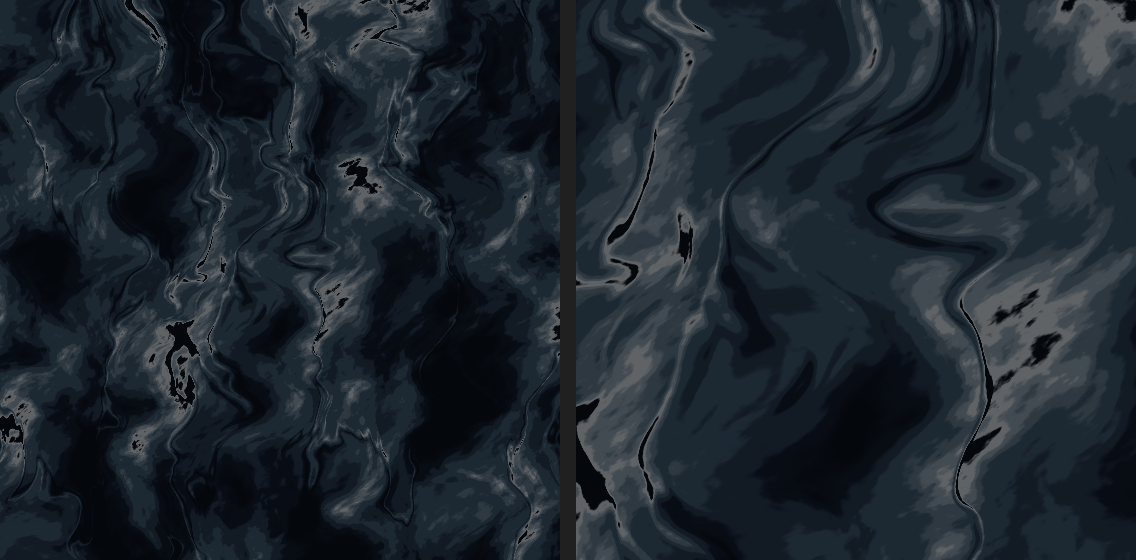
Left, the full canvas; right, a detail of the centre.
Give the GLSL for this texture, as a three.js fragment shader.

```glsl
// Dark blue marble: leaning upright bands from layered sines, bent by a noise
// warp, roughened with layered noise and paired dark and pale veins.
// The summed height is cut into soft tone steps; the highest spots turn black.

varying vec2 vUv;

const vec3 BLACK = vec3(0.016, 0.026, 0.045);
const vec3 NIGHT = vec3(0.033, 0.052, 0.083);
const vec3 NAVY  = vec3(0.070, 0.100, 0.140);
const vec3 SLATE = vec3(0.110, 0.160, 0.200);
const vec3 STEEL = vec3(0.180, 0.220, 0.250);
const vec3 ASH   = vec3(0.260, 0.290, 0.320);
const vec3 PALE  = vec3(0.375, 0.390, 0.400);

const float BAND_LEAN   = 0.22;            // sideways drift of bands with height
const float BEND_LARGE  = 0.050;           // warp distances, in canvas widths
const float BEND_SMALL  = 0.020;
const vec2  PATCH_FREQ  = vec2(5.0, 3.2);
const vec2  DETAIL_FREQ = vec2(14.0, 7.5);
const vec2  VEIN_FREQ   = vec2(8.0, 2.6);
const vec2  GRAIN_FREQ  = vec2(34.0, 80.0);
const float GRAIN_ANGLE = 0.62;
const float VEIN_WIDTH  = 0.045;
const float TONE_SOFT   = 0.13;            // half width of each tone step

float hash(vec2 cell) {
  vec3 h = fract(cell.xyx * vec3(0.1031, 0.1030, 0.0973));
  h += dot(h, h.yzx + 33.33);
  return fract((h.x + h.y) * h.z);
}

// Smooth lattice noise in -1..1
float noise(vec2 p) {
  vec2 cell = floor(p);
  vec2 f = fract(p);
  f = f * f * (3.0 - 2.0 * f);
  float low  = mix(hash(cell), hash(cell + vec2(1.0, 0.0)), f.x);
  float high = mix(hash(cell + vec2(0.0, 1.0)), hash(cell + vec2(1.0)), f.x);
  return 2.0 * mix(low, high, f.y) - 1.0;
}

mat2 rotation(float angle) {
  float c = cos(angle);
  float s = sin(angle);
  return mat2(c, -s, s, c);
}

// Layered noise, turned between octaves to hide the lattice
float layered(vec2 p) {
  mat2 turn = 2.07 * rotation(0.65);
  float sum = 0.0;
  float amplitude = 1.0;
  for (int i = 0; i < 5; i++) {
    sum += amplitude * noise(p);
    p = turn * p + 17.3;
    amplitude *= 0.53;
  }
  return sum;
}

// Wriggling displacement, strongest sideways
vec2 bend(vec2 p) {
  vec2 a = p * vec2(8.0, 11.0) + 40.0;
  vec2 large = vec2(noise(a), 0.7 * noise(a + 31.7));
  vec2 b = (p + BEND_LARGE * large) * vec2(19.0, 25.0) + 70.0;
  vec2 small = vec2(noise(b), 0.8 * noise(b + 53.1));
  return BEND_LARGE * large + BEND_SMALL * small;
}

// Broad upright bands
float bands(vec2 p) {
  float x = p.x - BAND_LEAN * p.y;
  float wave = 0.50 * sin(28.0 * x + 1.3 * sin(5.0 * p.y + 0.8) + 0.6);
  wave += 0.35 * sin(17.0 * x + 4.5 * p.y + 2.4);
  wave += 0.35 * sin(43.0 * x - 6.0 * p.y + 1.5 * sin(9.0 * p.y) + 4.0);
  return wave;
}

float bump(float x) {
  return exp(-x * x);
}

float stepTone(float edge, float height) {
  return smoothstep(edge - TONE_SOFT, edge + TONE_SOFT, height);
}

vec3 tone(float height) {
  vec3 color = mix(BLACK, NIGHT, smoothstep(-1.6, -0.5, height));
  color = mix(color, NAVY,  stepTone(-0.44, height));
  color = mix(color, SLATE, stepTone(0.15, height));
  color = mix(color, STEEL, stepTone(0.95, height));
  color = mix(color, ASH,   stepTone(1.40, height));
  color = mix(color, PALE,  stepTone(1.80, height));
  return mix(color, BLACK,  stepTone(2.25, height));
}

void main() {
  vec2 p = vUv;
  vec2 q = p + bend(p);

  // Main relief
  float height = bands(q);
  height += 0.90 * layered(q * PATCH_FREQ + 11.0);
  height += 1.20 * layered(q * DETAIL_FREQ + 90.0);

  // Dark veins, each with a pale line along one side
  float vein = layered(q * VEIN_FREQ + 140.0);
  height -= 0.95 * bump(vein / VEIN_WIDTH);
  height += 0.95 * bump((vein - 0.13) / VEIN_WIDTH);

  // Slanted grain, rougher on pale stone
  vec2 slanted = rotation(GRAIN_ANGLE) * (p + 0.4 * (q - p));
  float roughness = mix(0.25, 0.60, smoothstep(0.0, 1.5, height));
  height += roughness * layered(slanted * GRAIN_FREQ + 200.0);

  gl_FragColor = vec4(tone(height), 1.0);
}
```
